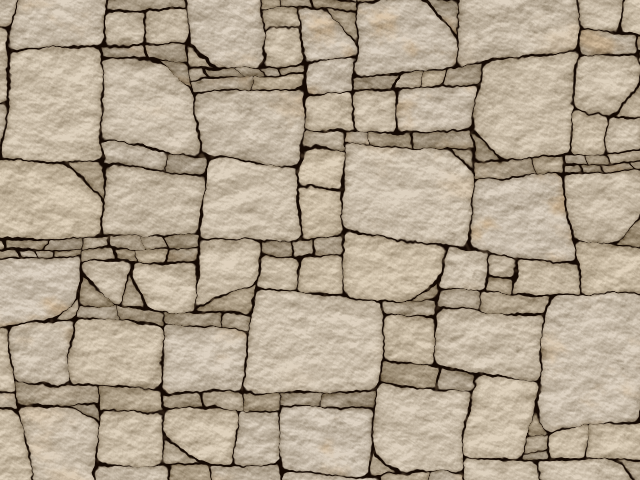
Write a Shadertoy shader that draws this texture.

```glsl
vec2 hash2(vec2 p) {
    vec3 v = fract(p.xyx * vec3(.1031, .1030, .0973));
    v += dot(v, v.yzx + 33.33);
    return fract((v.xx + v.yz) * v.zy);
}

float gradNoise(vec2 p) {
    vec2 i = floor(p), f = fract(p), o = vec2(0, 1);
    vec2 u = f * f * f * (f * (f * 6. - 15.) + 10.);
    float a = dot(hash2(i) * 2. - 1., f);
    float b = dot(hash2(i + o.yx) * 2. - 1., f - o.yx);
    float c = dot(hash2(i + o) * 2. - 1., f - o);
    float d = dot(hash2(i + 1.) * 2. - 1., f - 1.);
    return mix(mix(a, b, u.x), mix(c, d, u.x), u.y);
}

float fbm(vec2 p) {
    float sum = 0., amp = 1.;
    for (int i = 0; i < 5; i++) {
        sum += amp * gradNoise(p);
        p = mat2(1.6, 1.2, -1.2, 1.6) * p + 17.;
        amp *= .54;
    }
    return sum;
}

float smoothMin(float a, float b, float k) {
    float h = max(k - abs(a - b), 0.) / k;
    return min(a, b) - h * h * k * .25;
}

// Block bounds are taken at the shaded point, since the edges are tilted
struct Block { vec2 lo, hi, size, seed; };

float edgeAt(vec2 v, int axis, vec2 p) {
    vec2 h = hash2(v) - .5;
    return v[axis] + .62 * h.x + .28 * h.y * (p[1 - axis] - v[1 - axis]);
}

void cellBounds(vec2 c, vec2 p, out vec2 lo, out vec2 hi) {
    float even = 1. - mod(c.x + c.y, 2.), odd = 1. - even;
    lo = vec2(edgeAt(c + vec2(0, even), 0, p), edgeAt(c + vec2(odd, 0), 1, p));
    hi = vec2(edgeAt(c + vec2(1, odd), 0, p), edgeAt(c + vec2(even, 1), 1, p));
}

// Staggered rectangles that never line up into long seams
Block findBlock(vec2 p) {
    Block b = Block(floor(p), floor(p) + 1., vec2(1), floor(p));
    for (int k = 0; k < 9; k++) {
        vec2 c = floor(p) + vec2(k % 3, k / 3) - 1., lo, hi;
        cellBounds(c, p, lo, hi);
        if (all(greaterThanEqual(p, lo)) && all(lessThan(p, hi))) {
            vec2 midLo, midHi;
            cellBounds(c, c + .5, midLo, midHi);
            b = Block(lo, hi, midHi - midLo, c);
        }
    }
    return b;
}

void split(inout Block b, vec2 p, int axis, float at, float tilt) {
    int other = 1 - axis;
    float along = (p[other] - b.lo[other]) / (b.hi[other] - b.lo[other]);
    float cut = mix(b.lo[axis], b.hi[axis], at + tilt * (along - .5));
    bool below = p[axis] < cut;
    if (below) b.hi[axis] = cut; else b.lo[axis] = cut;
    b.size[axis] *= below ? at : 1. - at;
    b.seed = floor(hash2(b.seed + (below ? 31. : 57.)) * 997.);
}

void mainImage(out vec4 fragColor, in vec2 fragCoord) {
    vec2 q = fragCoord / iResolution.y;
    vec2 p = q * vec2(5.2, 5.6) + 20.;
    p += .12 * vec2(gradNoise(q * 6.), gradNoise(q * 6. + 40.));
    p += .035 * vec2(gradNoise(q * 32.), gradNoise(q * 32. + 70.));
    p += .02 * vec2(gradNoise(q * 95.), gradNoise(q * 95. + 90.));

    // Filler course on top, then break up the long pieces
    Block b = findBlock(p);
    vec2 r = hash2(b.seed + 11.);
    if (r.x < .65 && b.size.y > .6)
        split(b, p, 1, 1. - (.16 + .14 * r.y) / b.size.y, .14 * (r.y - .5));
    for (int i = 0; i < 4; i++) {
        r = hash2(b.seed + 3.);
        float aspect = b.size.x / b.size.y;
        float limit = b.size.y < .35 ? 2.4 + 2.2 * r.x : 1.65;
        float at = .32 + .36 * r.y;
        if (aspect > 3. && b.size.y > .22 && r.x < .4) split(b, p, 1, at, .3 * (r.y - .5));
        else if (aspect > limit) split(b, p, 0, at, .16 * (r.x - .5));
        else if (aspect < .7) split(b, p, 1, at, .25 * (r.x - .5));
    }

    // Softened outline, with some corners cut off as wedges
    float smallest = min(b.size.x, b.size.y);
    float k = clamp(.13 * smallest, .02, .09);
    vec2 near = min(p - b.lo, b.hi - p);
    float d = smoothMin(near.x, near.y, k);
    r = hash2(b.seed + 5.);
    if (smallest > .5 && r.x < .45) {
        vec2 side = step(.5, hash2(b.seed + 8.));
        vec2 corner = mix(p - b.lo, b.hi - p, side);
        float s = dot(corner, normalize(vec2(.4 + r.y, .9))) - .16 - .4 * r.x;
        d = smoothMin(d, abs(s), s < 0. ? .02 : k);
        if (s < 0.) { b.seed += 101.; smallest = .2; }
    }

    // Chiselled relief and weathering of each face
    r = hash2(b.seed + 21.);
    vec2 face = mat2(.85, .45, -.5, 1.2) * q * 17. + r * 60.;
    float relief = fbm(face) - fbm(face + vec2(.06, -.08));
    float blotch = fbm(face * .4 + 30.);
    float pits = smoothstep(.25, .6, fbm(face * 1.5 + 50.));
    float big = smoothstep(.15, .45, smallest);
    float tone = mix(.68, .96, big) + mix(.3, .1, big) * (r.x - .5);
    tone += 1.3 * relief + .12 * blotch - .22 * pits - .58 * exp(-d * 30.);

    vec3 stone = mix(vec3(.46, .40, .31), vec3(.80, .75, .68), clamp(tone, -.5, 1.2));
    float stain = smoothstep(.1, .6, blotch) * smoothstep(.45, 1., r.y);
    stone *= mix(vec3(1), vec3(.97, .86, .70), .65 * stain);
    stone *= mix(vec3(1.01, 1., .97), vec3(.995, 1., 1.01), r.y);

    // Shadowed joints of uneven width
    float jointWidth = .009 + .026 * gradNoise(q * 15. + 5.);
    float blur = .003 + 2.6 / iResolution.y;
    float cover = smoothstep(jointWidth - blur, jointWidth + blur, d);
    float dust = smoothstep(.1, .5, gradNoise(q * 60.));
    vec3 joint = mix(vec3(.08, .035, .01), vec3(.26, .20, .14), dust);
    fragColor = vec4(mix(joint, stone, cover), 1.);
}
```
